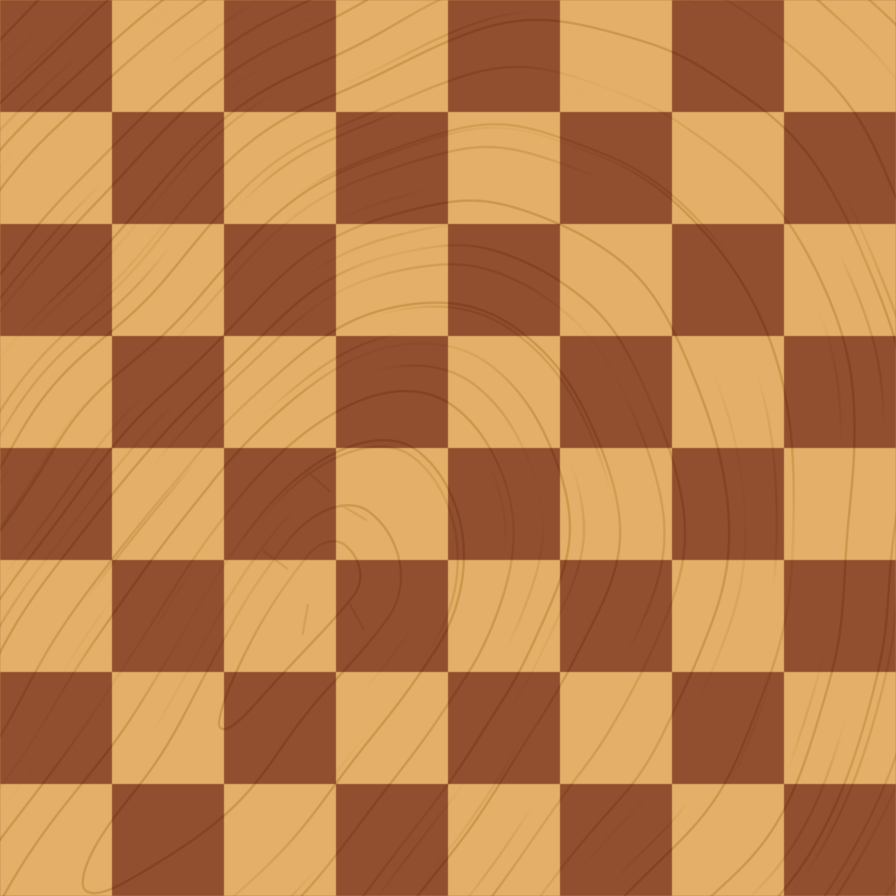
Give the GLSL for this pattern, as a WebGL 1 fragment shader.

```glsl
precision highp float;
// Eight by eight wooden checkerboard with grain arching around one knot.

uniform vec2 u_resolution;

const float SQUARES = 8.0;
const vec3 LIGHT_WOOD = vec3(0.894, 0.692, 0.410);
const vec3 DARK_WOOD = vec3(0.570, 0.310, 0.185);
const vec3 GRAIN_STAIN = vec3(0.87, 0.81, 0.66);
const float EDGE_SOFTNESS = 0.0008;

const vec2 KNOT = vec2(0.37, 0.362);
const vec2 GRAIN_AXIS = vec2(0.6, 0.8);
const vec2 ARCH_LENGTH = vec2(1.4, 7.0);   // ahead of the knot, behind it
const vec2 ARCH_WIDTH = vec2(1.2, 0.8);    // right of the axis, left of it
const float WARP = 0.028;
const float WARP_SCALE = 4.0;

const float RING_SPACING = 0.047;
const float FIBRE_SPACING = 0.033;
const float LINE_HALF_WIDTH = 0.0010;
const float LINE_SOFTNESS = 0.0014;
const int CRACKS = 5;

float hash(vec2 p) {
  vec3 q = fract(p.xyx * vec3(0.1031, 0.1030, 0.0973));
  q += dot(q, q.yzx + 33.33);
  return fract((q.x + q.y) * q.z);
}

vec2 gradientAt(vec2 cell) {
  float angle = 6.2832 * hash(cell);
  return vec2(cos(angle), sin(angle));
}

float gradientNoise(vec2 p) {
  vec2 i = floor(p);
  vec2 f = p - i;
  vec2 u = f * f * f * (f * (f * 6.0 - 15.0) + 10.0);
  vec2 e = vec2(0.0, 1.0);
  float low = mix(dot(gradientAt(i), f),
                  dot(gradientAt(i + e.yx), f - e.yx), u.x);
  float high = mix(dot(gradientAt(i + e), f - e),
                   dot(gradientAt(i + e.yy), f - e.yy), u.x);
  return mix(low, high, u.y);
}

// Lopsided arches: rounded ahead of the knot, drawn out behind it.
float grainField(vec2 p) {
  vec2 s = p * WARP_SCALE;
  vec2 q = p - KNOT + WARP * vec2(gradientNoise(s + 7.0), gradientNoise(s + 31.0));
  float along = dot(q, GRAIN_AXIS);
  float across = q.x * GRAIN_AXIS.y - q.y * GRAIN_AXIS.x;
  along /= along > 0.0 ? ARCH_LENGTH.x : ARCH_LENGTH.y;
  across /= across > 0.0 ? ARCH_WIDTH.x : ARCH_WIDTH.y;
  return length(vec2(along, across));
}

float stroke(float dist, float pixel) {
  float soft = max(LINE_SOFTNESS, pixel);
  return 1.0 - smoothstep(LINE_HALF_WIDTH - 0.5 * soft, LINE_HALF_WIDTH + soft, dist);
}

// One jittered line per ring, fading in and out along its length.
float grainLines(vec2 p, float field, float slope, float spacing, float seed,
                 vec2 fade, float pixel) {
  float ring = floor(field / spacing);
  float jitter = mix(0.22, 0.78, hash(vec2(ring + 3.0, seed)));
  float dist = abs(field - (ring + jitter) * spacing) / slope;
  float presence = gradientNoise(p * 4.0 + vec2(ring * 5.3, seed));
  return stroke(dist, pixel) * smoothstep(fade.x, fade.y, presence);
}

float segmentDistance(vec2 p, vec2 a, vec2 b) {
  vec2 ab = b - a;
  return length(p - a - ab * clamp(dot(p - a, ab) / dot(ab, ab), 0.0, 1.0));
}

// Short splits scattered about the knot.
float knotCracks(vec2 p, float pixel) {
  float ink = 0.0;
  for (int i = 0; i < CRACKS; i++) {
    float n = float(i);
    float angle = n * 2.4 + 0.7;
    vec2 start = KNOT + vec2(0.05, 0.09) * vec2(cos(angle), sin(angle));
    float lean = 1.2 + 1.6 * hash(vec2(n, 9.0));
    vec2 end = start + 0.032 * vec2(cos(lean), sin(lean));
    ink = max(ink, stroke(segmentDistance(p, start, end), pixel));
  }
  return ink;
}

// 1 on light squares, 0 on dark ones.
float checker(vec2 p, float pixel) {
  vec2 wave = abs(fract(p * SQUARES * 0.5 + 0.25) - 0.5);
  vec2 inset = (0.25 - wave) * 2.0 / SQUARES;
  vec2 side = clamp(inset / max(EDGE_SOFTNESS, 0.5 * pixel), -1.0, 1.0);
  return 0.5 + 0.5 * side.x * side.y;
}

void main() {
  vec2 p = gl_FragCoord.xy / u_resolution;
  float pixel = 1.0 / min(u_resolution.x, u_resolution.y);

  // Field slope keeps the line width even where the arches stretch.
  vec2 h = vec2(0.002, 0.0);
  float field = grainField(p);
  vec2 rise = vec2(grainField(p + h), grainField(p + h.yx)) - field;
  float slope = max(length(rise) / h.x, 0.12);

  float rings = grainLines(p, field, slope, RING_SPACING, 2.0, vec2(-0.7, 0.1), pixel);
  float fibres = grainLines(p, field, slope, FIBRE_SPACING, 17.0, vec2(0.0, 0.35), pixel);
  float ink = max(max(0.8 * rings, 0.6 * fibres), 0.5 * knotCracks(p, pixel));

  vec3 wood = mix(DARK_WOOD, LIGHT_WOOD, checker(p, pixel));
  gl_FragColor = vec4(wood * mix(vec3(1.0), GRAIN_STAIN, ink), 1.0);
}
```
